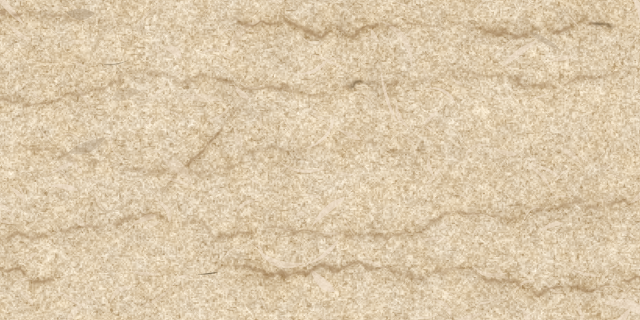
Reproduce this texture procedurally as a WebGL 2 fragment shader.

```glsl
#version 300 es
precision highp float;
// Draws cream shell limestone with fine grain, pale fragments, grey flakes and brown seams.
uniform vec2 u_resolution;
out vec4 outColor;

const vec3 STONE = vec3(0.876, 0.803, 0.687);
const vec3 TONE_STEP = vec3(0.14, 0.17, 0.205);
const vec3 SHELL = vec3(0.925, 0.858, 0.775);
const vec3 FLAKE = vec3(0.725, 0.645, 0.535);
const vec3 SEAM = vec3(0.66, 0.535, 0.39);
const vec3 CRACK = vec3(0.42, 0.36, 0.26);

// Integer hash: four random values in 0..1 for a cell and a seed.
vec4 hash(vec2 cell, float seed) {
  uvec4 v = uvec4(ivec4(cell, seed, cell.x + cell.y) + 32768);
  v = v * 1664525u + 1013904223u;
  v += v.yzxy * v.wxyz;
  v ^= v >> 16u;
  v += v.yzxy * v.wxyz;
  return vec4(v >> 8u) / 16777216.0;
}

float noise(vec2 p, float seed) {
  vec2 i = floor(p), f = fract(p);
  f = f * f * (3.0 - 2.0 * f);
  float low = mix(hash(i, seed).x, hash(i + vec2(1, 0), seed).x, f.x);
  float high = mix(hash(i + vec2(0, 1), seed).x, hash(i + vec2(1, 1), seed).x, f.x);
  return mix(low, high, f.y);
}

float fbm(vec2 p, float seed) {
  float sum = 0.0, weight = 0.5;
  for (int i = 0; i < 4; i++) {
    sum += weight * noise(p, seed + float(i));
    p = mat2(1.6, 1.2, -1.2, 1.6) * p;
    weight *= 0.5;
  }
  return sum / 0.9375;
}

// Scattered curved lenses; returns fill (x) and a soft outer rim (y).
// Lengths and widths are half sizes in cells, tilt is (mean, spread).
vec2 fragments(vec2 p, float cells, float seed, float density,
               vec2 lengths, vec2 widths, vec2 tilt, float bend) {
  vec2 g = p * cells, home = floor(g), result = vec2(0.0);
  float px = cells / u_resolution.y;
  for (int y = -1; y <= 1; y++) {
    for (int x = -1; x <= 1; x++) {
      vec2 cell = home + vec2(x, y);
      vec4 place = hash(cell, seed), shape = hash(cell, seed + 50.0);
      if (place.z > density) continue;
      float angle = tilt.x + tilt.y * (place.w * 2.0 - 1.0);
      float c = cos(angle), s = sin(angle);
      vec2 q = mat2(c, -s, s, c) * (g - cell - place.xy);
      float len = mix(lengths.x, lengths.y, shape.x);
      float along = q.x / len;
      if (abs(along) > 1.0) continue;
      float curve = bend * (shape.z * 2.0 - 1.0);
      q.y += curve * len * (along * along - 0.4);
      float wide = mix(widths.x, widths.y, shape.y * shape.y);
      wide *= 1.0 + 0.5 * along * (shape.w * 2.0 - 1.0);
      float slope = 2.0 * curve * along;
      float d = abs(q.y) * inversesqrt(1.0 + slope * slope) - wide * (1.0 - along * along);
      float fill = clamp(0.5 - d / px, 0.0, 1.0);
      float rim = (1.0 - smoothstep(0.0, 0.06, d)) * (1.0 - fill) * (1.0 - along * along);
      result = max(result, vec2(fill * mix(0.45, 1.0, shape.w), rim));
    }
  }
  return result;
}

// Wandering seam; returns halo (x), core line (y) and open crack (z).
vec3 seam(vec2 p, float height, float strength, float seed) {
  float d = p.y - height;
  d -= 0.16 * (noise(vec2(p.x * 2.0, 0.5), seed) - 0.5);
  d -= 0.07 * (noise(vec2(p.x * 7.0, 0.5), seed + 1.0) - 0.5);
  d -= 0.06 * (fbm(p * 19.0, seed + 2.0) - 0.5);
  float patchy = strength * smoothstep(0.1, 0.6, noise(p * vec2(3.5, 2.0), seed + 7.0));
  float core = exp(-d * d / 0.00004) * smoothstep(0.15, 0.6, noise(p * 35.0, seed + 8.0));
  float open = smoothstep(0.82, 0.9, noise(vec2(p.x * 9.0, 0.5), seed + 9.0));
  return patchy * vec3(exp(-abs(d) / 0.02), core, core * open);
}

void main() {
  vec2 p = gl_FragCoord.xy / u_resolution.y;
  vec2 warped = p + 0.035 * vec2(fbm(p * 5.0, 10.0) - 0.5, fbm(p * 5.0, 20.0) - 0.5);

  // Grain, from cloudy patches down to fine grit
  vec2 bed = warped * vec2(0.85, 1.0);
  float tone = 0.35 * (fbm(bed * 9.0, 30.0) - 0.5);
  tone += 0.3 * (noise(bed * 48.0, 40.0) - 0.5);
  tone += 0.65 * (noise(bed * 105.0, 41.0) - 0.5);
  tone += 1.0 * (noise(p * 205.0, 42.0) - 0.5);
  tone -= 0.6 * smoothstep(0.76, 0.92, noise(bed * 125.0, 43.0));

  // Small shell hash, then larger shells
  vec2 bits = fragments(warped, 27.0, 100.0, 0.75, vec2(0.25, 0.75), vec2(0.04, 0.12), vec2(-0.1, 1.2), 0.6);
  vec2 small = fragments(warped, 13.0, 200.0, 0.5, vec2(0.25, 0.7), vec2(0.03, 0.11), vec2(-0.2, 1.1), 0.5);
  vec2 large = fragments(p, 6.0, 300.0, 0.5, vec2(0.2, 0.6), vec2(0.025, 0.1), vec2(-0.25, 1.2), 0.4);
  tone += 0.3 * bits.x - 0.28 * bits.y - 0.2 * small.y - 0.15 * large.y;

  // Level seams and one steep branch
  vec3 veins = vec3(0.0);
  for (int i = 0; i < 5; i++) {
    float k = float(i);
    float strength = mix(0.4, 1.0, abs(k - 2.0) * 0.5);
    veins = max(veins, seam(warped, 0.13 + 0.2 * k, strength, 400.0 + 20.0 * k));
  }
  float reach = smoothstep(0.48, 0.56, p.x) * (1.0 - smoothstep(0.85, 1.0, p.x));
  veins = max(veins, seam(warped - vec2(0.0, 0.9 * (p.x - 0.5)), 0.45, reach, 520.0));
  tone -= veins.x * (0.3 + 0.6 * noise(bed * 55.0, 70.0));

  vec3 color = STONE + TONE_STEP * tone;
  color += vec3(-0.012, 0.0, 0.022) * (fbm(bed * 24.0, 60.0) - 0.5) * 2.0;
  color = mix(color, SHELL + TONE_STEP * tone * 0.25, max(0.65 * small.x, 0.9 * large.x));
  color = mix(color, SEAM, 0.65 * veins.y);
  color = mix(color, CRACK, 0.7 * veins.z);

  // Grey flakes with faint streaks, and rare dark slivers
  float flake = fragments(p, 3.2, 600.0, 0.42, vec2(0.1, 0.22), vec2(0.025, 0.06), vec2(0.2, 0.8), 0.12).x;
  float sliver = fragments(p, 3.0, 700.0, 0.16, vec2(0.06, 0.14), vec2(0.006, 0.013), vec2(0.0, 0.5), 0.15).x;
  color = mix(color, FLAKE + TONE_STEP * tone * 0.3, 0.85 * flake);
  color = mix(color, CRACK, 0.8 * sliver);
  outColor = vec4(clamp(color, 0.0, 1.0), 1.0);
}
```
